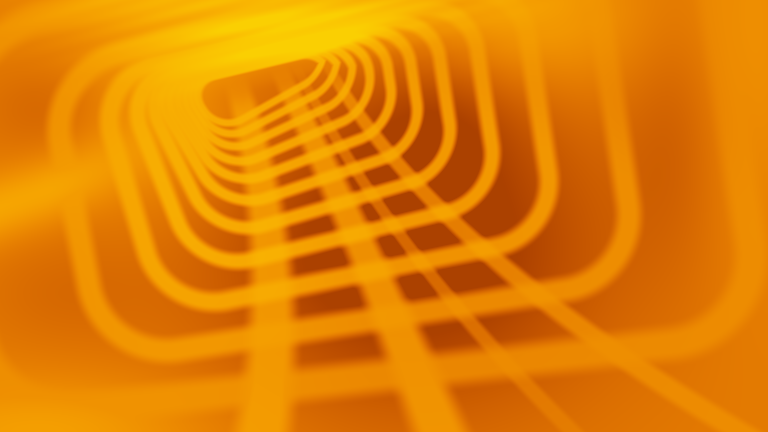
Give the GLSL for this background, as a Shadertoy shader.

```glsl
// A glowing amber tunnel: rounded hoops recede toward the upper left, crossed by
// lengthwise rails. Soft blobs light the walls, hoops are rounded intersections
// of four slanted edges, and one heat value is turned into colour at the end.

// Soft elliptical light
float blob(vec2 p, vec2 center, vec2 radius) {
    vec2 d = (p - center) / radius;
    return exp(-dot(d, d));
}

// Signed distance to hoop k; larger k lies deeper in the tunnel
float hoopDistance(vec2 p, float k) {
    float floorTilt = 0.11 + 0.045 * k;
    float leftLean = min(0.1 + 0.1 * k, 0.65);
    float right = p.x - 0.463 - 4.54 / (k + 3.63) - 0.15 * (p.y - 0.4);
    float left = 0.671 - 1.7 / (k + 2.22) + leftLean * (p.y - 0.347) - p.x;
    float bottom = p.y + 0.495 - 14.0 / (k + 10.1) + floorTilt * (p.x - 0.694);
    float top = 0.18 - 0.255 / (k + 1.0) - 0.24 * (p.x - 0.579) - p.y;
    left /= length(vec2(1.0, leftLean));
    bottom /= length(vec2(1.0, floorTilt));
    float radius = 0.88 / (k + 4.0);
    vec2 q = vec2(max(left, right), max(bottom, top)) + radius;
    return length(max(q, 0.0)) + min(max(q.x, q.y), 0.0) - radius;
}

// Rail whose horizontal position is a quadratic in depth y
float rail(vec2 p, vec3 curve, float nearWidth, float farWidth) {
    float center = curve.x + p.y * (curve.y + p.y * curve.z);
    float width = mix(farWidth, nearWidth, p.y);
    return 1.0 - smoothstep(0.45 * width, 1.25 * width, abs(p.x - center));
}

// Light and shade on the tunnel walls
float wallHeat(vec2 p) {
    float heat = 0.43;
    heat -= 0.52 * blob(p, vec2(0.95, 0.58), vec2(0.46, 0.37));
    heat -= 0.18 * blob(p, vec2(1.02, 0.26), vec2(0.2, 0.17));
    heat -= 0.13 * blob(p, vec2(1.56, 0.3), vec2(0.12, 0.3));
    heat -= 0.12 * blob(p, vec2(0.1, 0.25), vec2(0.15, 0.11));
    heat -= 0.10 * blob(p, vec2(0.14, 0.68), vec2(0.2, 0.13));
    heat += 0.25 * blob(p, vec2(1.22, 0.05), vec2(0.27, 0.17));
    heat += 0.22 * blob(p, vec2(0.38, 0.29), vec2(0.17, 0.2));
    heat += 0.25 * blob(p, vec2(0.1, 1.0), vec2(0.4, 0.12));
    heat += 0.14 * blob(p, vec2(1.74, 0.1), vec2(0.12, 0.5));
    float slope = p.y + 0.35 * p.x;
    heat += 0.3 * exp(-pow((slope - 0.48) / 0.08, 2.0)) * (1.0 - smoothstep(0.1, 0.42, p.x));
    return heat;
}

void mainImage(out vec4 fragColor, in vec2 fragCoord) {
    // Canvas heights, with y measured downward from the top
    vec2 p = fragCoord / iResolution.y;
    p.x *= (16.0 / 9.0) * iResolution.y / iResolution.x;
    p.y = 1.0 - p.y;

    float heat = wallHeat(p);
    float ceiling = p.y - 0.18 + 0.24 * (p.x - 0.579);

    // Lengthwise rails below the ceiling
    float below = smoothstep(-0.02, 0.1, ceiling);
    heat = mix(heat, 0.70, 0.85 * below * rail(p, vec3(0.477, 0.424, -0.294), 0.07, 0.022));
    heat = mix(heat, 0.64, 0.9 * below * rail(p, vec3(0.567, 0.502, -0.05), 0.07, 0.016));
    heat = mix(heat, 0.48, 0.7 * below * rail(p, vec3(0.616, 0.407, 0.303), 0.03, 0.01));
    heat = mix(heat, 0.58, 0.8 * below * rail(p, vec3(0.688, 0.366, 0.66), 0.055, 0.008));

    // Hoops, deepest first; near ones are broad and out of focus
    for (int i = 10; i >= 0; i--) {
        float k = float(i);
        float width = 0.127 / (k + 3.0);
        float line = 1.0 - smoothstep(0.35 * width, 1.35 * width, abs(hoopDistance(p, k)));
        float glow = mix(0.57, 0.74, smoothstep(0.0, 3.0, k));
        glow += 0.1 * blob(p, vec2(0.5, 0.55), vec2(0.35, 0.4));
        float fade = mix(0.45, 0.85, smoothstep(0.05, 0.35, p.y + 0.35 * (1.2 - p.x)));
        heat = mix(heat, max(glow, heat), line * fade);
    }

    // Bright ceiling haze with faint streaks along its slope
    float haze = blob(p, vec2(0.62, 0.02), vec2(0.42, 0.13));
    float streaks = sin(ceiling * 95.0 + 2.0 * sin(p.x * 5.0)) + 0.6 * sin(ceiling * 170.0 + p.x * 7.0);
    heat += haze * (0.42 + 0.05 * streaks) * (1.0 - 0.6 * smoothstep(-0.01, 0.04, ceiling));

    // Amber ramp from burnt orange to yellow
    heat = clamp(heat, 0.04, 1.0);
    float red = 0.98 - 0.34 * pow(1.0 - heat, 2.4);
    fragColor = vec4(red, 0.23 + 0.58 * heat, 0.008 * heat, 1.0);
}
```
